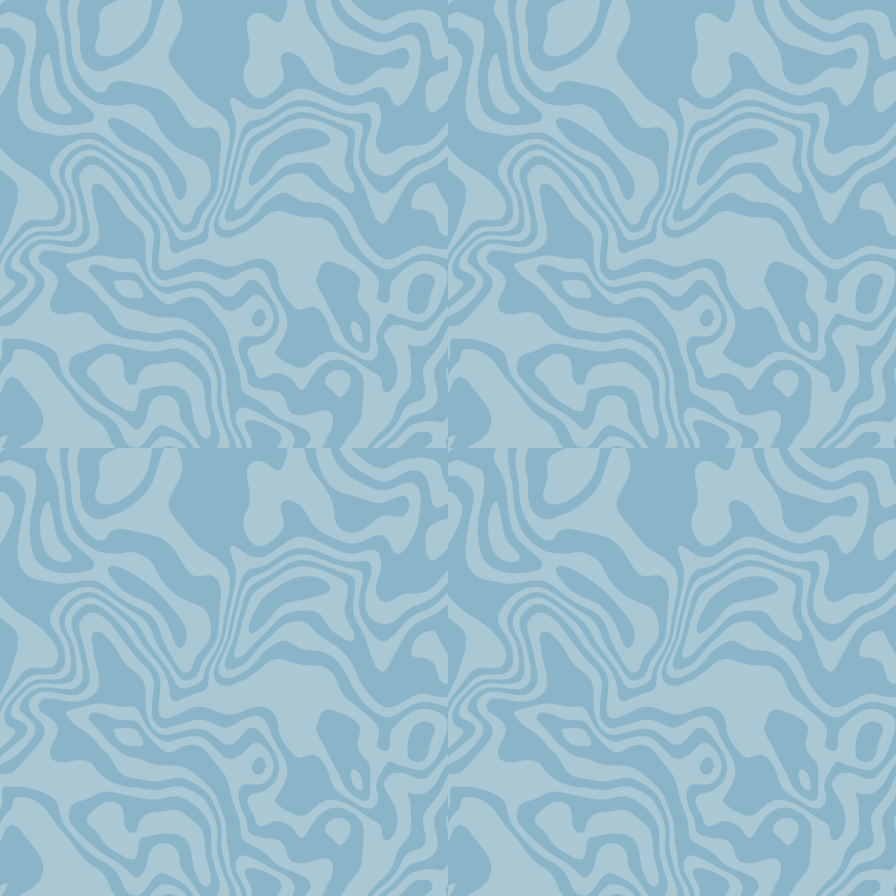
A Shadertoy shader for this pattern:

```glsl
// Marbled two-tone ribbons in square tiles that repeat with hard seams.
// Gradient noise is bent by coarse and fine domain warps, then cut into
// alternating contour bands; every tile shows the same swirls.

#define TILES 2.0          // repeats across and down
#define RELIEF_FREQ 3.1    // main swells per tile
#define BANDS 4.7          // band pairs per unit of relief
#define DRIFT vec2(0.35, -0.75)  // steady slope that keeps ribbons flowing
#define COARSE_WARP 0.15   // long bends, in tiles
#define FINE_WARP 0.036    // small wiggles, in tiles
#define DARK_BIAS -0.05    // shifts the share of dark bands
#define SEED vec2(17.3, 5.8)
#define LIGHT_BLUE vec3(0.665, 0.780, 0.830)
#define DEEP_BLUE vec3(0.540, 0.705, 0.785)

const float TAU = 6.2831853;

// Unit gradient direction for a lattice corner
vec2 cornerGradient(vec2 cell) {
    float h = fract(sin(dot(cell, vec2(127.1, 311.7))) * 43758.5453);
    return vec2(cos(TAU * h), sin(TAU * h));
}

float gradientNoise(vec2 p) {
    vec2 i = floor(p), f = fract(p);
    vec2 u = f * f * f * (f * (f * 6.0 - 15.0) + 10.0);
    vec2 e = vec2(0.0, 1.0);
    float a = dot(cornerGradient(i), f);
    float b = dot(cornerGradient(i + e.yx), f - e.yx);
    float c = dot(cornerGradient(i + e.xy), f - e.xy);
    float d = dot(cornerGradient(i + e.yy), f - e.yy);
    return mix(mix(a, b, u.x), mix(c, d, u.x), u.y);
}

vec2 noiseOffset(vec2 p) {
    return vec2(gradientNoise(p), gradientNoise(p + vec2(41.7, 23.1))) * 2.0;
}

// Signed band wave: positive inside the dark ribbons
float bandWave(vec2 p) {
    // Long smooth sweeps near the top, tighter wiggles lower down
    float wiggle = mix(1.25, 0.35, smoothstep(0.4, 0.9, p.y));
    vec2 q = p + COARSE_WARP * noiseOffset(p * 3.3 + SEED);
    q += FINE_WARP * wiggle * noiseOffset(p * 8.5 + SEED.yx);
    float relief = gradientNoise(q * RELIEF_FREQ + SEED * 3.0);
    relief += 0.2 * gradientNoise(q * RELIEF_FREQ * 2.0 + SEED * 7.0);
    relief += dot(q, DRIFT);
    return sin(TAU * BANDS * relief) + DARK_BIAS;
}

void mainImage(out vec4 fragColor, in vec2 fragCoord) {
    vec2 p = fract(fragCoord / iResolution.xy * TILES);

    // Differences taken inside the tile keep the seams crisp
    vec2 pixel = TILES / iResolution.xy;
    float wave = bandWave(p);
    vec2 slope = vec2(bandWave(p + vec2(pixel.x, 0.0)),
                      bandWave(p + vec2(0.0, pixel.y))) - wave;
    float edge = max(length(slope), 0.0001);

    float dark = smoothstep(-0.8, 0.8, wave / edge);
    fragColor = vec4(mix(LIGHT_BLUE, DEEP_BLUE, dark), 1.0);
}
```
